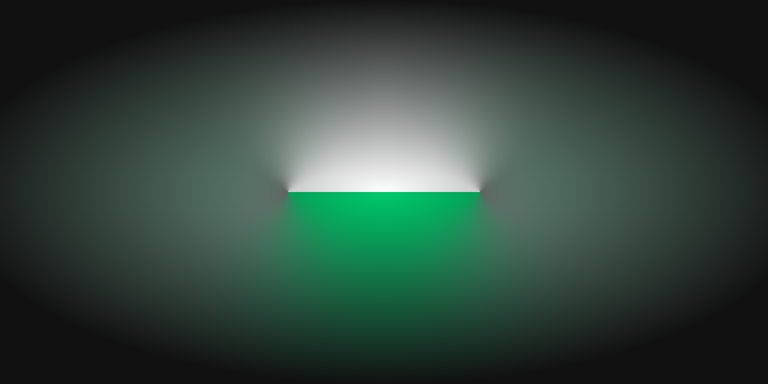
Give the GLSL for this background, as a WebGL 1 fragment shader.

```glsl
precision highp float;

uniform vec2 u_resolution;

// Lengths are in canvas heights, measured from the centre.
const float BAR_HALF = 0.25;
const float CENTRE_SOFTNESS = 0.04;
const vec2 GLOW_RADII = vec2(1.12, 0.5);
const float TIP_FALLOFF = 0.08;
const float FAN_START = 0.2;
const float FAN_END = 2.7;

const vec3 BACKDROP = vec3(0.067);
const vec3 UPPER_LIGHT = vec3(1.0);
const vec3 LOWER_LIGHT = vec3(0.0, 0.79, 0.42);
const vec3 SIDE_LIGHT = vec3(0.48, 0.66, 0.58);
const vec3 TIP_SHADE = vec3(0.46, 0.48, 0.47);

// Mirrored position relative to a bar tip, rounded at the axis.
vec2 fromTip(vec2 p) {
  float softness = CENTRE_SOFTNESS * CENTRE_SOFTNESS;
  float across = sqrt(p.x * p.x + softness);
  float tip = sqrt(BAR_HALF * BAR_HALF + softness);
  return vec2(tip - across, abs(p.y));
}

void main() {
  vec2 p = (gl_FragCoord.xy - 0.5 * u_resolution) / u_resolution.y;
  float pixel = 1.0 / u_resolution.y;

  // Light fans out from each tip and fades toward the sides.
  vec2 tip = fromTip(p);
  float angle = atan(tip.y, tip.x + 1e-5);
  float fan = 1.0 - smoothstep(FAN_START, FAN_END, angle);

  // The bar divides white light above from green light below.
  float above = smoothstep(-0.7 * pixel, 0.7 * pixel, p.y);
  vec3 beam = mix(LOWER_LIGHT, UPPER_LIGHT, above);
  vec3 side = mix(SIDE_LIGHT, TIP_SHADE, exp(-length(tip) / TIP_FALLOFF));
  vec3 light = mix(side, beam, fan);

  // Elliptical falloff into the backdrop.
  float glow = clamp(1.0 - length(p / GLOW_RADII), 0.0, 1.0);
  gl_FragColor = vec4(mix(BACKDROP, light, glow), 1.0);
}
```
